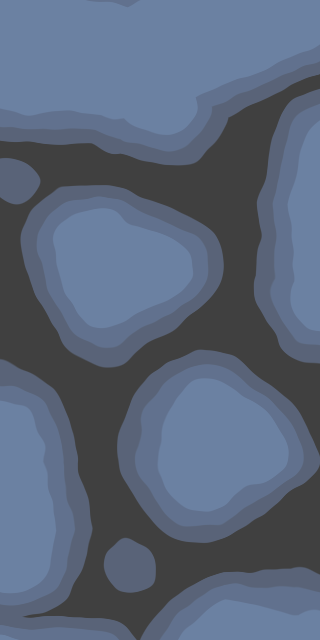
Give the GLSL for this texture, as a WebGL 1 fragment shader.

```glsl
precision highp float;
// Slate-blue islands with stepped shorelines scattered over a charcoal ground.
uniform vec2 u_resolution;

#define PITCH vec2(0.68, 0.68)  // spacing of the island lattice
#define RADIUS 0.28             // mean island radius
#define STRETCH 0.12            // half length added to every second island
#define SLANT 0.12              // rise of a row from column to column
#define ISLET_RADIUS 0.085      // small islands in the gaps
#define BAND 0.049              // width of each shoreline step
#define JITTER 0.03             // scatter of island centres
#define LOBES 0.025             // strength of the lobed outline
#define WARP 0.10               // large bends of the outline
#define RIPPLE 0.024            // fine scallops of the outline

const vec3 CHARCOAL = vec3(0.25, 0.25, 0.25);
const vec3 SLATE = vec3(0.35, 0.39, 0.47);
const vec3 DUSK = vec3(0.38, 0.443, 0.555);
const vec3 STEEL = vec3(0.42, 0.505, 0.635);
const float ORIGIN = 0.31;      // rows start this far below the canvas

vec2 hash2(vec2 p) {
  vec3 q = fract(p.xyx * vec3(0.1031, 0.1030, 0.0973));
  q += dot(q, q.yzx + 33.33);
  return fract((q.xx + q.yz) * q.zy);
}

// Smooth two-channel value noise, centred on zero.
vec2 noise2(vec2 p) {
  vec2 i = floor(p), f = fract(p);
  f = f * f * (3.0 - 2.0 * f);
  vec2 low = mix(hash2(i), hash2(i + vec2(1.0, 0.0)), f.x);
  vec2 high = mix(hash2(i + vec2(0.0, 1.0)), hash2(i + 1.0), f.x);
  return mix(low, high, f.y) - 0.5;
}

// Uneven stagger, so that rows do not line up.
float rowShift(float row) {
  float n = row - 1.0;
  return fract(0.5 * n + 0.33 * n * (n - 1.0));
}

// Every fourth row melts into one zigzag mass.
bool isFused(float row) {
  return mod(row, 4.0) > 2.5;
}

vec2 latticePoint(vec2 cell) {
  vec2 grid = cell + vec2(rowShift(cell.y), -ORIGIN);
  return grid * PITCH + vec2(0.0, SLANT * cell.x);
}

vec2 islandCentre(vec2 cell) {
  vec2 centre = latticePoint(cell) + (hash2(cell + 17.0) - 0.5) * JITTER;
  if (isFused(cell.y)) centre.y += 0.26 * mod(cell.x, 2.0) - 0.04;
  return centre;
}

float island(vec2 p, vec2 cell) {
  vec2 centre = islandCentre(cell);
  vec2 offset = p - centre;
  if (isFused(cell.y)) {
    vec2 link = islandCentre(cell + vec2(1.0, 0.0)) - centre;
    offset -= link * clamp(dot(offset, link) / dot(link, link), 0.0, 1.0);
  } else if (mod(cell.x + cell.y, 2.0) > 0.5) {
    vec2 axis = mod(cell.y, 4.0) < 0.5 ? vec2(1.0, 0.0) : vec2(0.0, 1.0);
    offset -= axis * clamp(dot(offset, axis), -STRETCH, STRETCH);
  }
  float angle = atan(offset.y, offset.x + 1e-5);
  vec2 phase = 6.2832 * hash2(cell + 41.0);
  float lobes = cos(2.0 * angle + phase.x) + cos(3.0 * angle + phase.y);
  return length(offset) - RADIUS - LOBES * lobes;
}

// Small island in a gap, too shallow to reach the second step.
float islet(vec2 p, vec2 cell) {
  float odd = mod(cell.x, 2.0);
  if (abs(mod(cell.y, 4.0) - 1.0 - odd) > 0.5) return 1e3;
  vec2 centre = latticePoint(cell) + PITCH * vec2(0.56, mix(-0.37, 0.62, odd));
  float d = length((p - centre) * vec2(1.1, 0.9)) - ISLET_RADIUS;
  return max(d, -0.7 * BAND);
}

float shoreDistance(vec2 p) {
  vec2 bent = p + WARP * noise2(p * 3.1 + 5.0);
  float nearestRow = floor(bent.y / PITCH.y + ORIGIN + 0.5);
  float d = 1e3;
  for (int j = -1; j <= 1; j++) {
    float row = nearestRow + float(j);
    float nearestColumn = floor(bent.x / PITCH.x - rowShift(row) + 0.5);
    for (int i = -1; i <= 1; i++) {
      vec2 cell = vec2(nearestColumn + float(i), row);
      d = min(d, min(island(bent, cell), islet(bent, cell)));
    }
  }
  return d + RIPPLE * (noise2(p * 11.0).x + 0.4 * noise2(p * 23.0).y);
}

void main() {
  vec2 p = gl_FragCoord.xy / u_resolution.x;
  float depth = -shoreDistance(p);
  float soft = 0.75 / u_resolution.x;

  // Each step inland is a lighter flat tone.
  vec3 color = mix(CHARCOAL, SLATE, smoothstep(-soft, soft, depth));
  color = mix(color, DUSK, smoothstep(-soft, soft, depth - BAND));
  color = mix(color, STEEL, smoothstep(-soft, soft, depth - 2.0 * BAND));
  gl_FragColor = vec4(color, 1.0);
}
```
